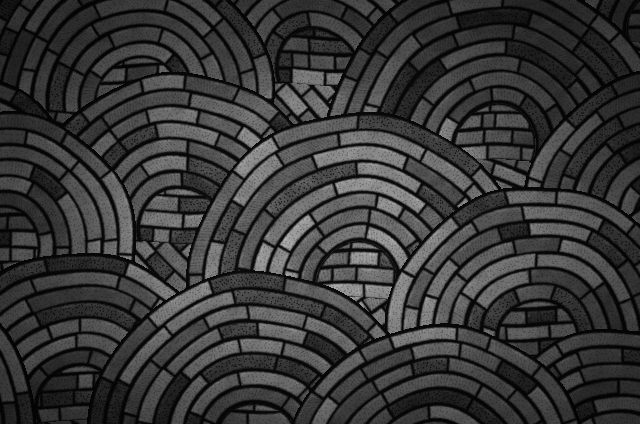
Give the GLSL for this pattern, as a Shadertoy shader.

```glsl
// Overlapping fans of worn grey bricks laid in concentric arches, with rubble infill.

float hash(vec2 p) {
    return fract(sin(dot(p, vec2(127.1, 311.7))) * 43758.55);
}

// Distance to the nearest scattered feature point.
float cellular(vec2 p) {
    vec2 cell = floor(p);
    float nearest = 1.0;
    for (int y = -1; y <= 1; y++)
    for (int x = -1; x <= 1; x++) {
        vec2 c = cell + vec2(x, y);
        vec2 point = c + vec2(hash(c), hash(c + 57.3));
        nearest = min(nearest, length(point - p));
    }
    return nearest;
}

float layeredSines(vec2 p) {
    float sum = 0.0, amp = 0.5;
    for (int i = 0; i < 4; i++) {
        sum += amp * sin(p.x + 1.7 * sin(p.y)) * cos(p.y - 0.8 * p.x);
        p = mat2(1.6, 1.2, -1.2, 1.6) * p + 2.3;
        amp *= 0.55;
    }
    return sum;
}

// Signed distance to a brick; also gives its id and local position.
float brick(vec2 uv, vec2 course, float size, float width, out vec2 id, out vec2 local) {
    float x = uv.x / size + 9.0 * hash(course);
    float n = floor(x);
    if (x < n + 0.55 * hash(course + n * 7.1)) n -= 1.0;
    float start = n + 0.55 * hash(course + n * 7.1);
    float end = n + 1.0 + 0.55 * hash(course + (n + 1.0) * 7.1);
    id = course + n * 3.7;
    local = vec2((x - 0.5 * (start + end)) * size, uv.y);
    local.y += local.x * 0.035 * (hash(id + 4.0) - 0.5);
    vec2 halfSize = vec2(0.5 * (end - start) * size - 0.0025,
                         0.5 * width - 0.0022 - 0.0025 * hash(id + 8.0));
    vec2 e = abs(local) - halfSize + 0.0025;
    return length(max(e, 0.0)) + min(max(e.x, e.y), 0.0) - 0.0025;
}

void mainImage(out vec4 fragColor, in vec2 fragCoord) {
    vec2 p = fragCoord / iResolution.y;
    float pixel = 1.0 / iResolution.y;
    vec2 bent = p + 0.004 * vec2(sin(p.y * 19.0 + 2.0 * p.x), sin(p.x * 23.0 - p.y * 5.0));

    // Choose the frontmost arch: lower centres overlap higher ones.
    float best = -1e3, radius = 0.4;
    vec2 q = vec2(0.0), archId = vec2(0.0);
    for (int j = -2; j <= 1; j++)
    for (int i = -3; i <= 3; i++) {
        float fi = float(i), fj = float(j);
        vec2 centre = vec2(0.846 + 0.423 * fi - 0.28 * fj + 0.043 * fj * fj,
                           0.331 - 0.35 * fj - 0.025 * fj * fj
                           - (0.14 - 0.05 * fj) * sin(1.25 * fi));
        float r = 0.4 - 0.04 * abs(fi);
        float d = length(bent - centre);
        float priority = d < r + 0.004 ? 10.0 - centre.y : r - d;
        if (priority > best) {
            best = priority;
            radius = r;
            q = bent - centre;
            archId = vec2(fi, fj);
        }
    }

    // Curved courses above, straight tilted courses in the core and below.
    float width = 0.0375, d = length(q);
    float border = min(d - 0.095, q.y + 0.035);
    vec2 uv, course;
    float size;
    if (border > 0.0) {
        float k = floor((radius - d) / width);
        if (best > 1.0) k = max(k, 0.0);
        uv = vec2(atan(q.x, q.y) * (radius - (k + 0.5) * width),
                  d - radius + (k + 0.5) * width);
        course = vec2(k, 0.0) + archId * 17.3;
        size = mix(0.1, 0.21, hash(course + 2.0)) * (best > 1.0 ? 1.0 : 0.6);
    } else {
        float tilt = q.y < -0.035 ? 1.6 * (hash(archId + 5.0) - 0.5) : 0.0;
        vec2 t = mat2(cos(tilt), -sin(tilt), sin(tilt), cos(tilt)) * q;
        float k = floor(t.y / width);
        uv = vec2(t.x, t.y - (k + 0.5) * width);
        course = vec2(k, 40.0) + archId * 17.3;
        size = mix(0.06, 0.11, hash(course));
    }
    vec2 id, local;
    float dist = brick(uv, course, size, width, id, local);
    dist = max(dist, 0.002 - abs(border));
    float mottle = layeredSines(p * 45.0 + id);
    dist += 0.0009 * layeredSines(p * 190.0);

    // Brick tone, mottling, saw marks and pits.
    float tone = mix(0.3, 0.57, hash(id + 1.0));
    float rough = step(0.84, hash(id + 6.0));
    tone *= mix(1.0, 0.58, rough);
    tone += 0.05 * mottle;
    float slant = mix(-0.8, 0.8, hash(id + 3.0));
    tone += 0.022 * sin((local.x + slant * local.y) * 850.0 + 3.0 * mottle)
          * step(0.45, hash(id + 9.0));
    float pits = 1.0 - smoothstep(0.08, 0.32, cellular(p * 115.0));
    tone *= 1.0 - pits * mix(0.22, 0.6, rough);
    tone += 0.045 * (cellular(p * 260.0) - 0.45);

    // Worn edges, with a pale rim on the upper side.
    tone *= mix(0.68, 1.0, smoothstep(0.0, 0.005, -dist));
    tone += 0.07 * smoothstep(0.005, 0.001, abs(dist + 0.003)) * step(0.0, local.y) * (0.5 + mottle);

    // Dark joints and a broad falloff towards the corners.
    float mask = smoothstep(pixel, -pixel, dist);
    float shade = mix(0.035, tone, mask);
    vec2 fromMiddle = (fragCoord / iResolution.xy - vec2(0.5, 0.46)) * vec2(1.7, 1.6);
    shade *= mix(1.12, 0.4, smoothstep(0.1, 1.15, length(fromMiddle)));
    fragColor = vec4(vec3(clamp(shade, 0.015, 0.75)), 1.0);
}
```
